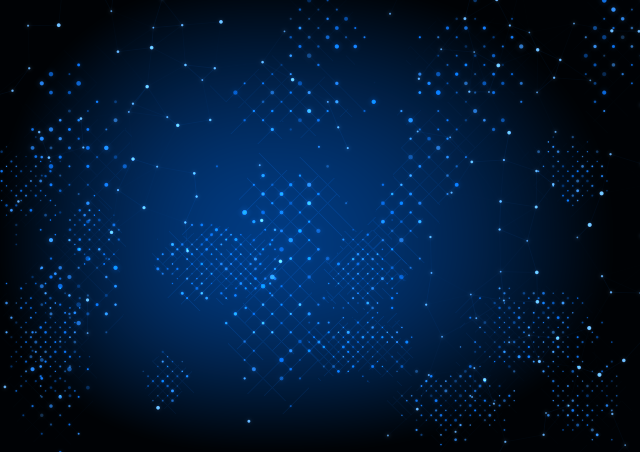
Reproduce this background procedurally as a Shadertoy shader.

```glsl
const vec3 NIGHT = vec3(0.0, 0.008, 0.018);
const vec3 GLOW = vec3(0.004, 0.225, 0.495);
const vec3 AZURE = vec3(0.03, 0.40, 0.86);
const vec3 ICE = vec3(0.42, 0.71, 0.98);
const vec2 GLOW_CENTER = vec2(0.59, 0.46);
const vec4 GLOW_REACH = vec4(0.61, 0.47, 0.78, 0.60);  // left, down, right, up
const vec2 LATTICE_ORIGIN = vec2(0.684, 0.632);
const float COARSE_STEP = 0.0204;
const float FINE_STEP = 0.0108;
const float NET_CELL = 0.076;
const float NET_LINE = 0.085;
const float GRID_LINE = 0.16;

// Elliptic zones: center, radii
const int ZONES = 11;
const vec4 COARSE_ZONES[ZONES] = vec4[ZONES](
    vec4(0.71, 0.94, 0.11, 0.13), vec4(0.64, 0.78, 0.20, 0.10),
    vec4(0.65, 0.53, 0.13, 0.14), vec4(0.62, 0.29, 0.13, 0.19),
    vec4(1.05, 0.85, 0.15, 0.15), vec4(0.95, 0.67, 0.10, 0.16),
    vec4(0.89, 0.50, 0.08, 0.12), vec4(1.35, 0.88, 0.08, 0.17),
    vec4(0.17, 0.69, 0.13, 0.20), vec4(0.16, 0.36, 0.15, 0.14),
    vec4(0.12, 0.13, 0.10, 0.14));
const vec4 FINE_ZONES[ZONES] = vec4[ZONES](
    vec4(0.05, 0.59, 0.09, 0.12), vec4(0.48, 0.42, 0.16, 0.10),
    vec4(0.80, 0.39, 0.10, 0.12), vec4(1.18, 0.27, 0.18, 0.11),
    vec4(0.10, 0.26, 0.11, 0.16), vec4(1.01, 0.11, 0.15, 0.10),
    vec4(1.29, 0.12, 0.10, 0.12), vec4(0.37, 0.16, 0.06, 0.07),
    vec4(0.80, 0.24, 0.13, 0.09), vec4(0.20, 0.48, 0.08, 0.08),
    vec4(1.26, 0.62, 0.10, 0.09));

float hash(vec2 p) {
    vec3 q = fract(p.xyx * 0.1031);
    q += dot(q, q.yzx + 33.33);
    return fract((q.x + q.y) * q.z);
}

float coverage(vec2 p, vec4 zones[ZONES]) {
    float c = 0.0;
    for (int i = 0; i < ZONES; i++)
        c = max(c, smoothstep(1.15, 0.3, length((p - zones[i].xy) / zones[i].zw)));
    return c;
}

float disc(float d, float radius, float aa) {
    return smoothstep(radius + aa * 0.7, radius - aa * 0.7, d);
}

float segment(vec2 p, vec2 a, vec2 b) {
    vec2 ab = b - a;
    return length(p - a - ab * clamp(dot(p - a, ab) / dot(ab, ab), 0.0, 1.0));
}

// Background light: uneven ellipse with a soft tail
vec3 background(vec2 p) {
    vec2 d = p - GLOW_CENTER;
    vec2 reach = mix(GLOW_REACH.xy, GLOW_REACH.zw, step(0.0, d));
    vec2 e = pow(abs(d / reach), vec2(2.3));
    float v = max(0.0, 1.0 - pow(e.x + e.y, 0.72));
    return NIGHT + GLOW * 1.06 * v * v / (v + 0.08);
}

// Diagonal dot lattice with broken links
vec3 lattice(vec2 p, float pitch, float maxRadius, vec4 zones[ZONES], float seed, float aa) {
    vec2 q = (p - LATTICE_ORIGIN) / pitch;
    vec2 uv = 0.5 * vec2(q.x + q.y, q.x - q.y);
    vec2 id = floor(uv + 0.5);
    vec2 off = abs(uv - id) * pitch * 1.414;
    vec2 node = LATTICE_ORIGIN + pitch * vec2(id.x + id.y, id.x - id.y);

    float present = step(hash(id + seed), 0.85 * coverage(node, zones));
    float size = hash(id + seed + 17.0);
    float radius = maxRadius * mix(0.38, 1.0, size * size);
    float light = mix(0.25, 1.0, hash(id + seed + 41.0));
    vec3 tint = mix(AZURE, ICE, 0.6 * pow(hash(id + seed + 73.0), 2.0));
    float d = length(off);
    float halo = 0.14 * exp(-d * d / (radius * radius * 4.0));
    vec3 col = tint * light * present * (disc(d, radius, aa) + halo);

    vec2 run = floor(uv / 4.0);
    float cover = coverage(p, zones) * 0.8;
    float linkU = step(hash(vec2(id.x, run.y) + seed + 97.0), cover) * disc(off.x, 0.0006, aa);
    float linkV = step(hash(vec2(run.x, id.y) + seed + 131.0), cover) * disc(off.y, 0.0006, aa);
    float central = smoothstep(0.62, 0.15, length(p - vec2(0.64, 0.42)));
    return col + AZURE * GRID_LINE * mix(0.15, 1.0, central) * max(linkU, linkV);
}

// Jittered point per cell; z is zero where the point is absent
vec3 netPoint(vec2 cell) {
    vec2 jitter = vec2(hash(cell + 211.0), hash(cell + 307.0));
    vec2 pos = (cell + 0.1 + 0.8 * jitter) * NET_CELL;
    float right = smoothstep(0.78, 1.05, pos.x);
    float corner = smoothstep(1.1, 0.4, length((pos - vec2(0.28, 0.82)) / vec2(0.58, 0.42)));
    float density = max(0.78 * right, 0.62 * corner) + 0.08;
    return vec3(pos, step(hash(cell + 401.0), density));
}

vec3 network(vec2 p, float aa) {
    vec2 home = floor(p / NET_CELL);
    vec3 col = vec3(0.0);
    for (int i = 0; i < 9; i++) {
        vec2 ci = vec2(i % 3, i / 3) - 1.0;
        vec3 a = netPoint(home + ci);
        if (a.z < 0.5) continue;
        float size = hash(home + ci + 503.0);
        float d = length(p - a.xy);
        float radius = mix(0.0018, 0.0044, size * size);
        col += ICE * mix(0.6, 1.0, size) * (disc(d, radius, aa) + 0.1 * exp(-d * d / 4e-5));
        for (int j = i + 1; j < 9; j++) {
            vec2 cj = vec2(j % 3, j / 3) - 1.0;
            vec3 b = netPoint(home + cj);
            vec2 gap = abs(ci - cj);
            if (b.z < 0.5 || max(gap.x, gap.y) > 1.5) continue;
            float fade = smoothstep(1.6, 0.6, length(a.xy - b.xy) / NET_CELL);
            col += AZURE * NET_LINE * fade * disc(segment(p, a.xy, b.xy), 0.0007, aa);
        }
    }
    return col;
}

void mainImage(out vec4 fragColor, in vec2 fragCoord) {
    vec2 p = fragCoord / iResolution.y;
    float aa = 1.0 / iResolution.y;
    vec3 col = background(p);
    col += lattice(p, COARSE_STEP, 0.0052, COARSE_ZONES, 5.0, aa);
    col += lattice(p, FINE_STEP, 0.0032, FINE_ZONES, 61.0, aa);
    col += network(p, aa);
    fragColor = vec4(min(col, 1.0), 1.0);
}
```
